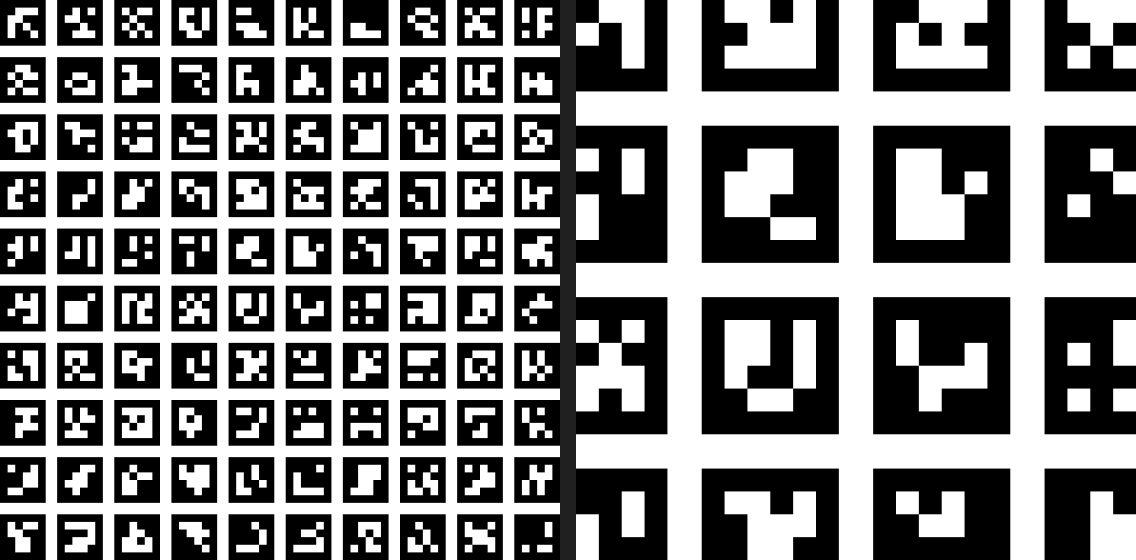
Left, the full canvas; right, a detail of the centre.
Give the GLSL for this pattern, as a Shadertoy shader.

```glsl
// A ten by ten sheet of square black markers on white, each holding a
// random 4 by 4 block of white bits inside a one-cell black border.
// All edges lie on a half-cell lattice, which is box filtered per pixel.

const float MARKERS = 10.0;      // markers across and down
const int BITS = 4;              // bits along a marker side
const int BORDER = 1;            // black border, in cells
const int GAP_HALVES = 3;        // white gap between markers, in half cells
const float WHITE_CHANCE = 0.53; // share of white bits
const uint SEED = 29u;
const vec3 INK = vec3(0.0);
const vec3 PAPER = vec3(1.0);

const int SIDE = BITS + 2 * BORDER;         // marker side, in cells
const int PITCH = 2 * SIDE + GAP_HALVES;    // marker spacing, in half cells
const float SHEET = MARKERS * float(PITCH) - float(GAP_HALVES);

// Integer hash to a float from 0 to 1
float hash(uint n) {
    n = (n ^ 61u) ^ (n >> 16);
    n *= 9u;
    n ^= n >> 4;
    n *= 0x27d4eb2du;
    n ^= n >> 15;
    return float(n & 0xffffu) / 65536.0;
}

// 1 for paper, 0 for ink, at one half cell of the sheet
float paperAt(vec2 halfCell) {
    vec2 marker = floor(halfCell / float(PITCH));
    ivec2 local = ivec2(halfCell - marker * float(PITCH));

    // White gap to the right of and above each marker
    if (max(local.x, local.y) >= 2 * SIDE) return 1.0;

    // Black border
    ivec2 bit = local / 2 - BORDER;
    if (min(bit.x, bit.y) < 0 || max(bit.x, bit.y) >= BITS) return 0.0;

    // Random bit, keyed by marker and position
    ivec2 id = ivec2(marker) * BITS + bit;
    uint key = uint(id.x + 512) + uint(id.y + 512) * 1024u;
    return step(hash(key + SEED * 7919u), WHITE_CHANCE);
}

void mainImage(out vec4 fragColor, in vec2 fragCoord) {
    float pixel = SHEET / iResolution.y;    // pixel size in half cells
    vec2 p = fragCoord * pixel;

    // Coverage of the four half cells around the nearest lattice corner
    vec2 corner = floor(p + 0.5);
    vec2 cover = clamp((p - corner) / pixel + 0.5, 0.0, 1.0);
    float below = mix(paperAt(corner - 1.0), paperAt(corner + vec2(0.0, -1.0)), cover.x);
    float above = mix(paperAt(corner + vec2(-1.0, 0.0)), paperAt(corner), cover.x);

    fragColor = vec4(mix(INK, PAPER, mix(below, above, cover.y)), 1.0);
}
```
